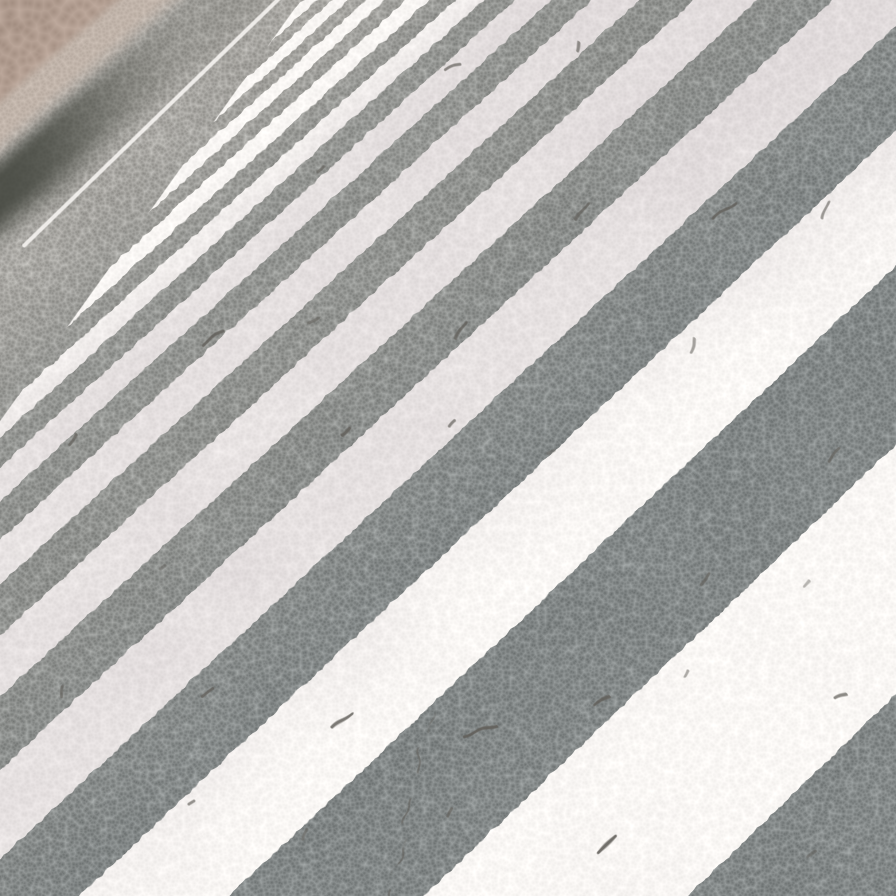
This pattern is drawn by a WebGL 2 fragment shader. Its source:

```glsl
#version 300 es
precision highp float;
// Worn zebra crossing in perspective: pale diagonal bars on grey asphalt, kerb in the far corner.

#define HORIZON -0.047      // bar coordinate where the bars converge
#define BAR_SPREAD 9.151    // perspective strength
#define BAR_OFFSET 5.104    // index of the nearest bar edge
#define BAR_SLOPE 0.879     // slope of the far bars
#define BAR_FAN 0.053       // how much nearer bars steepen
#define EDGE_WEAR 0.0045    // raggedness of the painted edges
#define GRAIN 0.15          // asphalt contrast
#define PAINT_GRAIN 0.045   // paint contrast
#define DEBRIS_CELLS 7.0    // scatter grid for scratches
#define DEBRIS_CHANCE 0.62  // share of grid cells with a scratch

uniform vec2 u_resolution;
out vec4 fragColor;

const vec3 ASPHALT_NEAR = vec3(0.525, 0.545, 0.545);
const vec3 ASPHALT_MID = vec3(0.585, 0.592, 0.580);
const vec3 ASPHALT_FAR = vec3(0.675, 0.668, 0.650);
const vec3 PAINT_BRIGHT = vec3(0.985, 0.975, 0.965);
const vec3 PAINT_DULL = vec3(0.905, 0.885, 0.885);
const vec3 KERB_LIGHT = vec3(0.76, 0.71, 0.67);
const vec3 VERGE = vec3(0.68, 0.60, 0.55);
const vec3 SHADOW = vec3(0.27, 0.28, 0.25);
const vec3 DIRT = vec3(0.38, 0.37, 0.35);

vec2 hash2(vec2 p) {
    vec3 q = fract(p.xyx * vec3(0.1031, 0.1030, 0.0973));
    q += dot(q, q.yzx + 33.33);
    return fract((q.xx + q.yz) * q.zy);
}

// Distance to the nearest scattered point, roughly 0 to 1
float cellNoise(vec2 p) {
    vec2 cell = floor(p), local = fract(p);
    float nearest = 2.0;
    for (int j = -1; j <= 1; j++)
        for (int i = -1; i <= 1; i++) {
            vec2 o = vec2(i, j);
            vec2 d = o + hash2(cell + o) - local;
            nearest = min(nearest, dot(d, d));
        }
    return sqrt(nearest);
}

// Soft blotches from layered sines
float blotches(vec2 p) {
    float sum = 0.0, amp = 0.5;
    for (int i = 0; i < 4; i++) {
        sum += amp * sin(p.x + 1.3 * sin(p.y)) * sin(p.y * 1.2 + sin(p.x * 0.8));
        p = mat2(1.5, 1.2, -1.2, 1.5) * p + 2.7;
        amp *= 0.55;
    }
    return sum;
}

float segmentDistance(vec2 p, vec2 a, vec2 b) {
    vec2 ab = b - a;
    return length(p - a - ab * clamp(dot(p - a, ab) / dot(ab, ab), 0.0, 1.0));
}

float stroke(float dist, float halfWidth, float px) {
    return 1.0 - smoothstep(halfWidth - px, halfWidth + px, dist);
}

// Short dark marks, at most one per grid cell
float scratches(vec2 p, float px) {
    vec2 cell = floor(p * DEBRIS_CELLS);
    vec2 pick = hash2(cell + 17.0), place = hash2(cell + 51.0);
    vec2 centre = (cell + 0.25 + 0.5 * place) / DEBRIS_CELLS;
    float angle = -0.85 + (pick.y - 0.5) * 1.1;
    vec2 reach = vec2(cos(angle), sin(angle)) * mix(0.003, 0.021, place.y * place.x);
    vec2 bent = p + 0.0015 * sin(p.yx * 190.0);
    float mark = stroke(segmentDistance(bent, centre - reach, centre + reach), 0.0016, px);
    return mark * step(pick.x, DEBRIS_CHANCE) * (0.4 + 0.5 * place.x);
}

void main() {
    vec2 uv = gl_FragCoord.xy / u_resolution;
    vec2 p = vec2(uv.x, 1.0 - uv.y); // y runs from the far side to the near side
    float px = 1.0 / min(u_resolution.x, u_resolution.y);

    float fine = cellNoise(p * 230.0) - 0.48;
    float coarse = cellNoise(p * 95.0 + 9.0) - 0.48;
    float cloud = blotches(p * 14.0);

    // Perspective bar index: paint lies between odd and even edges
    float across = (p.y + BAR_SLOPE * p.x) / (1.0 - BAR_FAN * p.x);
    float worn = across + EDGE_WEAR * coarse + 0.001 * cloud;
    float index = BAR_SPREAD / (worn - HORIZON) - BAR_OFFSET;
    float soft = 0.55 * px * BAR_SPREAD / pow(across - HORIZON, 2.0);
    float fromCentre = abs(fract((index - 1.0) * 0.5 + 0.25) - 0.5);
    float bars = smoothstep(0.25 - soft, 0.25 + soft, fromCentre);
    float barEnds = p.y + 1.4 * p.x - 0.47;
    bars *= smoothstep(-1.5 * px, 1.5 * px, barEnds);

    // Road surface
    vec3 color = mix(ASPHALT_MID, ASPHALT_NEAR, smoothstep(0.65, 1.15, across));
    color = mix(color, ASPHALT_FAR, 1.0 - smoothstep(0.28, 0.55, across));
    color += GRAIN * (fine + 0.6 * coarse) + 0.018 * cloud;

    // Kerb, verge and shadow beyond the road
    float kerb = p.y + 0.86 * p.x + 0.004 * cloud;
    float shade = smoothstep(0.16, 0.20, kerb) * (1.0 - smoothstep(0.23, 0.29, kerb));
    color = mix(color, SHADOW, shade * mix(0.9, 0.15, smoothstep(0.0, 0.22, p.x)));
    color = mix(color, KERB_LIGHT + 0.08 * fine, 1.0 - smoothstep(0.15, 0.185, kerb));
    color = mix(color, VERGE + 0.1 * coarse + 0.05 * cloud, 1.0 - smoothstep(0.105, 0.125, kerb));

    // Paint: duller in the middle distance and towards the far right
    float dull = smoothstep(0.40, 0.55, across) * (1.0 - smoothstep(0.88, 1.22, across));
    dull += 0.3 * smoothstep(0.45, 0.0, p.y) * smoothstep(0.4, 0.8, p.x) + 0.22 * cloud;
    vec3 paint = mix(PAINT_BRIGHT, PAINT_DULL, clamp(dull, 0.0, 1.3));
    color = mix(color, paint + PAINT_GRAIN * (fine + coarse), bars);

    // Thin lane line
    float lane = segmentDistance(p, vec2(0.027, 0.274), vec2(0.315, -0.005));
    color = mix(color, PAINT_BRIGHT, 0.85 * stroke(lane, 0.0022, px));

    // Scratches and one broken crack near the front
    float crackX = 0.48 - 0.22 * (p.y - 0.8) + 0.004 * sin(p.y * 88.0) + 0.002 * sin(p.y * 231.0);
    float crack = stroke(abs(p.x - crackX), 0.0011, px) * smoothstep(0.79, 0.81, p.y);
    crack *= smoothstep(-0.5, 0.4, sin(p.y * 120.0) + 0.5 * sin(p.y * 317.0));
    float marks = max(scratches(p, px) * step(0.4, across), 0.6 * crack);
    color = mix(color, DIRT, marks);

    fragColor = vec4(clamp(color, 0.0, 1.0), 1.0);
}
```
